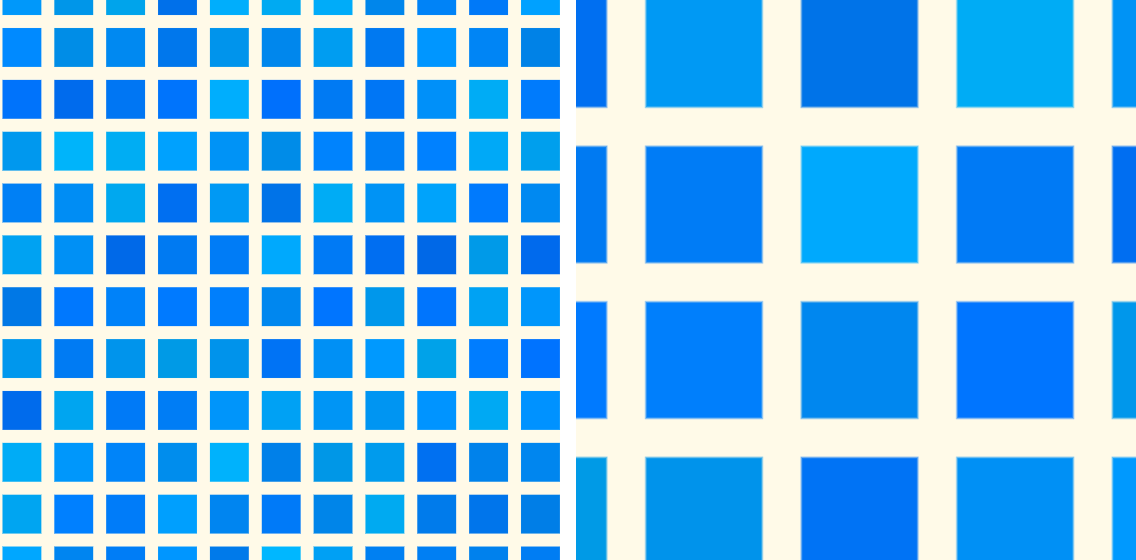
Left: the whole. Right: its middle third, enlarged.
A three.js fragment shader for this pattern:

```glsl
// Square blue tiles on a cream ground, in an even grid cut off by the canvas edges.
// Each grid cell holds one box distance function; a hash of the cell index
// picks the hue and brightness of its tile.

varying vec2 vUv;

const float REPEATS = 10.8;                    // cells across and up the canvas
const vec2 GRID_SHIFT = vec2(0.077, 0.615);    // grid offset, in cells
const float TILE_SIZE = 0.75;                  // tile side, in cells
const float EDGE_SOFTNESS = 0.0022;            // edge blend width, in canvas units
const vec3 GROUND = vec3(1.0, 0.98, 0.91);
const vec2 GREEN_RANGE = vec2(0.44, 0.72);     // green relative to blue: azure to sky
const vec2 BRIGHTNESS_RANGE = vec2(0.90, 1.01);

// Two independent random values per cell, without sine.
vec2 hash22(vec2 p) {
  vec3 q = fract(p.xyx * vec3(0.1031, 0.1030, 0.0973));
  q += dot(q, q.yzx + 33.33);
  return fract((q.xx + q.yz) * q.zy);
}

// Signed distance to a centred square.
float squareDistance(vec2 p, float halfSide) {
  vec2 d = abs(p) - halfSide;
  return length(max(d, 0.0)) + min(max(d.x, d.y), 0.0);
}

// Fully saturated blue with varied hue and brightness.
vec3 tileColor(vec2 cell) {
  vec2 rnd = hash22(cell + 17.0);
  float green = mix(GREEN_RANGE.x, GREEN_RANGE.y, rnd.x);
  float brightness = mix(BRIGHTNESS_RANGE.x, BRIGHTNESS_RANGE.y, rnd.y);
  return min(brightness, 1.0) * vec3(0.0, green, 1.0);
}

void main() {
  // Grid cell and position within it
  vec2 grid = vUv * REPEATS + GRID_SHIFT;
  vec2 cell = floor(grid);
  vec2 local = fract(grid) - 0.5;

  // Tile coverage with a smooth edge
  float dist = squareDistance(local, 0.5 * TILE_SIZE) / REPEATS;
  float coverage = 1.0 - smoothstep(-0.5 * EDGE_SOFTNESS, 0.5 * EDGE_SOFTNESS, dist);

  gl_FragColor = vec4(mix(GROUND, tileColor(cell), coverage), 1.0);
}
```
